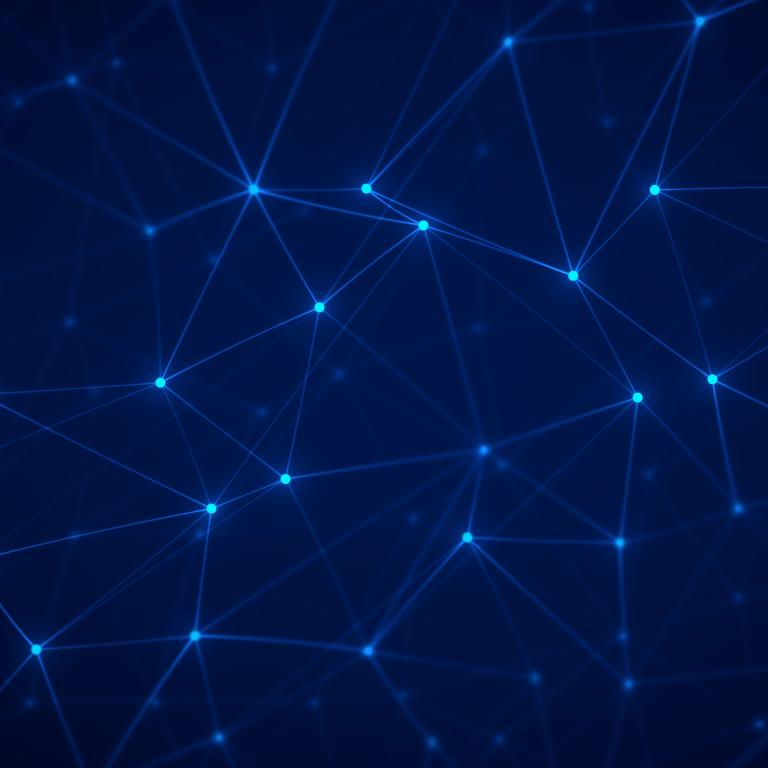
Write a three.js fragment shader that draws this background.

```glsl
// Glowing network of cyan nodes joined by fine blue lines, out of focus towards the corners.
varying vec2 vUv;

#define GRID 5.1          // cells across the canvas
#define JITTER 0.74       // scatter of nodes inside their cells
#define NODE_RADIUS 0.0068
#define LINE_WIDTH 0.0012
#define BLUR_WIDTH 0.0055 // line width when out of focus
#define GLOW_SIZE 0.018
#define BOW 0.004         // bend of the lines
#define FOCUS_CENTER vec2(0.55, 0.55)
#define FOCUS_AXIS vec2(-0.35, 1.0)
#define CYAN vec3(0.0, 0.95, 1.0)
#define SOFT_BLUE vec3(0.02, 0.30, 0.75)

const mat2 TILT = mat2(0.9703, 0.2419, -0.2419, 0.9703);

vec3 hash3(vec2 p) {
  vec3 q = fract(vec3(p.xyx) * vec3(0.1031, 0.1030, 0.0973));
  q += dot(q, q.yxz + 33.33);
  return fract((q.xxy + q.yzz) * q.zyx);
}

// Node of a cell: position in xy, blur from 0 (sharp) to 1 in z
vec3 node(vec2 cell, float seed, float minBlur) {
  vec3 h = hash3(cell + seed);
  vec2 pos = TILT * (cell + 0.5 + JITTER * (h.xy - 0.5)) / GRID;
  float depth = abs(dot(pos - FOCUS_CENTER, FOCUS_AXIS));
  float blur = smoothstep(0.18, 0.45, depth + 0.08 * (h.z - 0.5));
  blur = max(blur, 0.9 * step(0.88, h.z));
  return vec3(pos, max(blur, minBlur));
}

// Light of a slightly bowed line, brighter near its ends
float link(vec2 p, vec3 a, vec3 b, float random) {
  vec2 span = b.xy - a.xy;
  float len = length(span);
  vec2 dir = span / len;
  vec2 rel = p - a.xy;
  float along = dot(rel, dir);
  float t = clamp(along / len, 0.0, 1.0);
  float side = rel.y * dir.x - rel.x * dir.y;
  side -= BOW * (random - 0.5) * 8.0 * t * (1.0 - t);
  float d = length(vec2(side, along - t * len));

  float blur = mix(a.z, b.z, t);
  float width = mix(LINE_WIDTH, BLUR_WIDTH, blur);
  float core = exp(-d * d / (width * width));
  float halo = 0.07 * exp(-d / 0.007);
  float ends = 0.55 + 0.45 * exp(-len * min(t, 1.0 - t) / 0.05);
  float strength = step(0.1, random) * mix(0.2, 1.0, random);
  return (core + halo) * ends * strength * mix(0.95, 0.17, blur);
}

// Network layer: light of lines and glows in x, coverage of node discs in y
vec2 network(vec2 p, float seed, float minBlur) {
  vec2 base = floor(p * TILT * GRID);
  float light = 0.0;
  float disc = 0.0;
  for (int j = -2; j <= 1; j++) {
    for (int i = -2; i <= 1; i++) {
      vec2 cell = base + vec2(float(i), float(j));
      vec3 n00 = node(cell, seed, minBlur);
      vec3 n10 = node(cell + vec2(1.0, 0.0), seed, minBlur);
      vec3 n01 = node(cell + vec2(0.0, 1.0), seed, minBlur);
      vec3 n11 = node(cell + vec2(1.0, 1.0), seed, minBlur);
      vec3 far = node(cell + vec2(2.0, 1.0), seed, minBlur);
      vec3 h = hash3(cell + seed + 57.0);
      vec3 pick = hash3(cell + seed + 91.0);

      // Sides, one diagonal and some faint long links
      light += link(p, n00, n10, h.x);
      light += link(p, n00, n01, h.y);
      if (pick.x < 0.5) light += link(p, n00, n11, h.z);
      else light += link(p, n10, n01, h.z);
      if (pick.y < 0.5) light += 0.45 * link(p, n00, far, pick.z);

      // Disc and glow of the node
      float d = length(p - n00.xy);
      float radius = mix(NODE_RADIUS, 0.0085, n00.z);
      float soft = mix(0.0012, 0.0085, n00.z);
      float cover = 1.0 - smoothstep(radius - soft, radius + soft, d);
      disc = max(disc, cover * mix(1.0, 0.25, n00.z));
      light += mix(0.45, 0.07, n00.z) * exp(-d / GLOW_SIZE);
    }
  }
  return vec2(light, disc);
}

void main() {
  // Navy backdrop, darker towards the edges
  vec2 q = vUv - vec2(0.54, 0.53);
  float blue = 0.292 - 0.32 * dot(q * q, vec2(0.6, 1.0));
  vec3 color = vec3(0.0, max(0.4 * blue - 0.03, 0.0), blue);

  // Focused layer over a faint blurred one
  vec2 front = network(vUv, 13.0, 0.0);
  vec2 back = network(vUv + vec2(0.07, 0.11), 211.0, 1.0);
  float light = min(front.x + 0.4 * back.x, 1.2);
  float disc = max(front.y, 0.35 * back.y);

  color += light * mix(vec3(0.0, 0.24, 0.62), vec3(0.08, 0.42, 0.78), min(light, 1.0));
  color = mix(color, mix(SOFT_BLUE, CYAN, disc), disc);
  gl_FragColor = vec4(clamp(color, 0.0, 1.0), 1.0);
}
```
